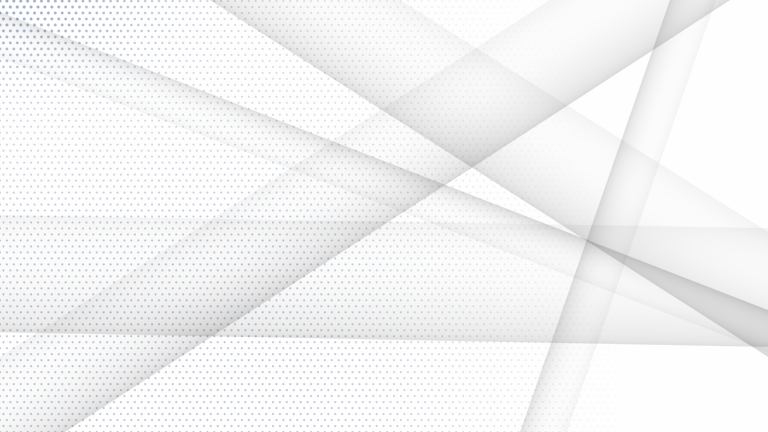
Write a Shadertoy shader that draws this background.

```glsl
const vec3 PAPER = vec3(0.996, 0.997, 0.998);
const vec3 DOT_COLOR = vec3(0.70, 0.73, 0.78);
const vec3 CORNER_DOT_COLOR = vec3(0.56, 0.62, 0.74);
const float DOT_PITCH = 0.0160;
const float DOT_RADIUS = 0.0023;
const float CORNER_RADIUS = 0.0034;
const float SHADE_FALLOFF = 2.6;
const float RIM_SHADE = 0.042;
const float RIM_FALLOFF = 5.0;
const float CONTACT_SHADE = 0.04;
const float CONTACT_WIDTH = 0.008;
const int BANDS = 5;

// Band borders as (start, end) in units of the canvas height
const vec4 DARK_EDGE[BANDS] = vec4[](
    vec4(0.486, 1.0, 1.778, 0.174),
    vec4(1.690, 1.0, 0.150, 0.0),
    vec4(0.0, 0.972, 1.778, 0.282),
    vec4(0.0, 0.231, 1.778, 0.197),
    vec4(1.551, 1.0, 1.204, 0.0));
const vec4 LIGHT_EDGE[BANDS] = vec4[](
    vec4(0.926, 1.0, 1.778, 0.463),
    vec4(1.273, 1.0, 0.0, 0.174),
    vec4(0.0, 0.866, 1.778, 0.185),
    vec4(0.0, 0.502, 1.778, 0.472),
    vec4(1.657, 1.0, 1.312, 0.0));
// Shade at the start and end of each dark edge
const vec2 EDGE_SHADE[BANDS] = vec2[](
    vec2(0.09, 0.12), vec2(0.11, 0.11), vec2(0.06, 0.14),
    vec2(0.09, 0.09), vec2(0.10, 0.09));

float lineDistance(vec2 p, vec4 line) {
    vec2 along = normalize(line.zw - line.xy);
    return dot(p - line.xy, vec2(-along.y, along.x));
}

// Distance to a line, positive on the side of the given point
float distanceToward(vec2 p, vec4 line, vec2 inside) {
    return lineDistance(p, line) * sign(lineDistance(inside, line));
}

// Translucent strip, darkest along one border, with a faint rim on the other
float bandShade(vec2 p, vec4 dark, vec4 light, vec2 shade, float pixel) {
    float fromDark = distanceToward(p, dark, light.xy);
    float fromLight = distanceToward(p, light, dark.xy);
    float mask = smoothstep(-pixel, pixel, fromDark) * smoothstep(-pixel, pixel, fromLight);
    float across = clamp(fromDark / max(fromDark + fromLight, 0.001), 0.0, 1.0);
    vec2 span = dark.zw - dark.xy;
    float along = clamp(dot(p - dark.xy, span) / dot(span, span), 0.0, 1.0);
    float body = mix(shade.x, shade.y, along) * pow(1.0 - across, SHADE_FALLOFF);
    float rim = RIM_SHADE * pow(across, RIM_FALLOFF);
    float contact = CONTACT_SHADE * exp(-max(fromDark, 0.0) / CONTACT_WIDTH);
    return mask * (body + rim + contact);
}

// Distance to the nearest dot centre of a staggered grid
float dotDistance(vec2 p) {
    vec2 cell = DOT_PITCH * vec2(1.0, 1.732);
    vec2 a = mod(p, cell) - 0.5 * cell;
    vec2 b = mod(p + 0.5 * cell, cell) - 0.5 * cell;
    return min(length(a), length(b));
}

void mainImage(out vec4 fragColor, in vec2 fragCoord) {
    vec2 p = fragCoord / iResolution.y;
    float pixel = 0.8 / iResolution.y;

    // Halftone dots, strongest in the upper left corner
    float corner = 1.0 - smoothstep(0.0, 0.5, length((p - vec2(0.0, 1.0)) * vec2(0.8, 1.6)));
    float radius = mix(DOT_RADIUS, CORNER_RADIUS, corner);
    float dots = 1.0 - smoothstep(radius - pixel, radius + pixel, dotDistance(p));
    float fade = 1.0 - smoothstep(0.65, 1.6, p.x + 0.2 * p.y);
    float lower = 1.0 - smoothstep(0.35, 0.75, p.y);
    float strength = fade * mix(0.55, 0.85, max(lower, corner));
    vec3 color = mix(PAPER, mix(DOT_COLOR, CORNER_DOT_COLOR, corner), dots * strength);

    // Overlapping bands
    for (int i = 0; i < BANDS; i++) {
        color *= 1.0 - bandShade(p, DARK_EDGE[i], LIGHT_EDGE[i], EDGE_SHADE[i], pixel);
    }
    fragColor = vec4(color, 1.0);
}
```
